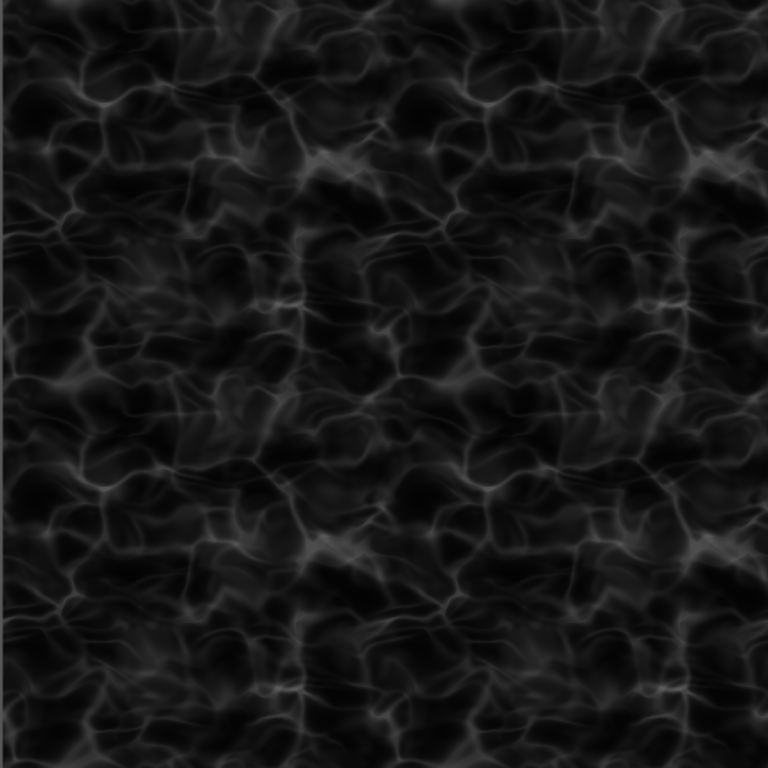
Give the GLSL for this texture, as a three.js fragment shader.

```glsl
// Dark water caustics: a seamless web of soft grey filaments, tiled two by two.
varying vec2 vUv;

const vec2 REPEATS = vec2(2.0);
const vec3 SHADOW = vec3(0.012);
const vec3 LIGHT = vec3(1.0);
const vec3 BORDER = vec3(0.34);
const float BORDER_WIDTH = 0.0055;

vec2 hash2(vec2 p, float seed) {
  vec2 q = vec2(dot(p, vec2(127.1, 311.7)), dot(p, vec2(269.5, 183.3)));
  return fract(sin(q + seed * 17.3) * 43758.55);
}

// Unit gradient of a lattice corner, wrapped to the tile period.
float cornerSlope(vec2 corner, vec2 offset, vec2 period, float seed) {
  float angle = 6.28319 * hash2(mod(corner, period), seed).x;
  return dot(vec2(cos(angle), sin(angle)), offset);
}

// Gradient noise that repeats across the tile, about -0.7 to 0.7.
float tileNoise(vec2 uv, vec2 period, float seed) {
  vec2 p = uv * period;
  vec2 i = floor(p);
  vec2 f = fract(p);
  vec2 u = f * f * f * (f * (f * 6.0 - 15.0) + 10.0);
  vec2 e = vec2(1.0, 0.0);
  float low = mix(cornerSlope(i, f, period, seed),
                  cornerSlope(i + e.xy, f - e.xy, period, seed), u.x);
  float high = mix(cornerSlope(i + e.yx, f - e.yx, period, seed),
                   cornerSlope(i + e.xx, f - e.xx, period, seed), u.x);
  return mix(low, high, u.y);
}

vec2 warp(vec2 uv, vec2 period, float amount, float seed) {
  return uv + amount * vec2(tileNoise(uv, period, seed),
                            tileNoise(uv, period, seed + 1.0));
}

vec2 cellPoint(vec2 cell, vec2 period, float seed) {
  return 0.08 + 0.84 * hash2(mod(cell, period), seed);
}

// Glowing cell walls; overlapping walls brighten the junctions.
float cellWeb(vec2 uv, vec2 period, float width, float seed) {
  vec2 p = uv * period;
  vec2 base = floor(p);
  vec2 f = fract(p);
  vec2 nearCell = vec2(0.0);
  vec2 nearest = vec2(0.0);
  float best = 9.0;
  for (int y = -1; y <= 1; y++) {
    for (int x = -1; x <= 1; x++) {
      vec2 cell = vec2(float(x), float(y));
      vec2 r = cell + cellPoint(base + cell, period, seed) - f;
      float d = dot(r, r);
      if (d < best) {
        best = d;
        nearest = r;
        nearCell = cell;
      }
    }
  }
  float glow = 0.0;
  for (int y = -2; y <= 2; y++) {
    for (int x = -2; x <= 2; x++) {
      vec2 cell = nearCell + vec2(float(x), float(y));
      vec2 r = cell + cellPoint(base + cell, period, seed) - f;
      vec2 span = r - nearest;
      if (dot(span, span) > 0.0001) {
        float d = dot(0.5 * (nearest + r), normalize(span)) / width;
        glow += 0.8 * exp(-d * d) + 0.2 * exp(-0.12 * d * d);
      }
    }
  }
  return min(glow, 1.7);
}

// Thin bright folds along the zero line of the noise.
float fold(vec2 uv, vec2 period, float width, float seed) {
  float n = tileNoise(uv, period, seed) / width;
  return exp(-n * n);
}

float fade(vec2 uv, vec2 period, float seed) {
  return smoothstep(-0.35, 0.35, tileNoise(uv, period, seed));
}

float caustics(vec2 uv) {
  vec2 bent = warp(uv, vec2(5.0), 0.07, 2.0);
  bent = warp(bent, vec2(14.0), 0.028, 5.0);
  vec2 curled = warp(uv, vec2(6.0, 8.0), 0.08, 8.0);
  curled = warp(curled, vec2(15.0, 17.0), 0.02, 43.0);

  // Main web, finer flat web and curled folds, each fading in patches
  float mainWeb = cellWeb(bent, vec2(4.0, 5.0), 0.05, 12.0)
                * mix(0.25, 1.0, fade(uv, vec2(6.0), 14.0));
  float fineWeb = cellWeb(curled, vec2(5.0, 9.0), 0.08, 18.0)
                * fade(uv, vec2(5.0, 7.0), 20.0);
  float folds = fold(curled, vec2(5.0, 10.0), 0.085, 24.0)
              * fade(uv, vec2(6.0, 8.0), 30.0);

  // Scattered light between the filaments, gathered into small knots
  float mist = tileNoise(bent, vec2(4.0, 6.0), 32.0)
             + 0.6 * tileNoise(curled, vec2(9.0, 13.0), 38.0)
             + 0.4 * tileNoise(bent, vec2(19.0, 23.0), 42.0);
  float haze = smoothstep(-0.4, 0.75, mist);
  float knots = smoothstep(0.2, 0.6, tileNoise(curled, vec2(15.0, 18.0), 47.0));

  return 0.125 * mainWeb + 0.08 * fineWeb + 0.06 * folds
       + haze * (0.075 + 0.09 * knots);
}

void main() {
  float light = caustics(fract(vUv * REPEATS));
  vec3 color = SHADOW + LIGHT * light;
  // Pale strip along the left side
  float border = 1.0 - smoothstep(0.3 * BORDER_WIDTH, BORDER_WIDTH, vUv.x);
  gl_FragColor = vec4(mix(color, BORDER, border), 1.0);
}
```
